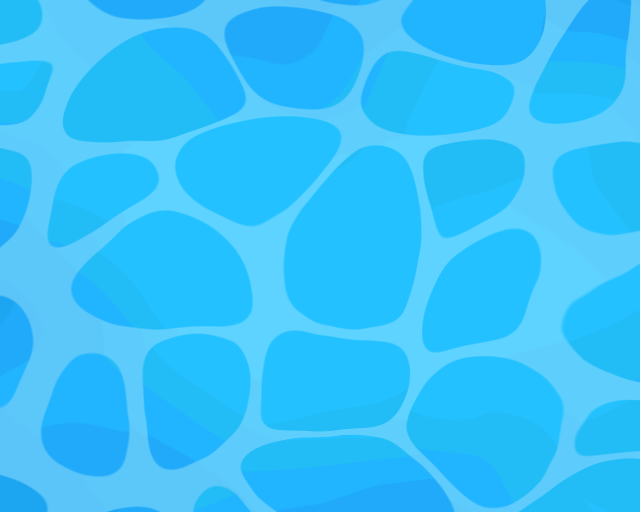
Write a Shadertoy shader that draws this texture.

```glsl
// Flat, stylised water: rounded pools separated by a pale web of caustic light.
// A warped, weighted Voronoi diagram with smooth-min borders forms the pools;
// a broad light field, cut into flat steps, tints both pools and web.

#define POOL_SCALE  vec2(3.5, 4.4)  // pools per canvas height, along and across
#define TILT        0.22            // rotation of the layout, radians
#define JITTER      0.84            // scatter of the pool centres
#define SIZE_SPREAD 0.26            // difference between large and small pools
#define ROUNDING    10.0            // lower values give rounder corners
#define WEB_WIDTH   0.052           // mean half width of the web
#define WEB_VARY    0.050           // change of that width over the canvas
#define WARP        0.075           // bend of the pool outlines
#define LIGHT_VARY  0.75            // strength of the light noise
#define POOL_SHADE  0.34            // light gradient inside each pool

const int STEPS = 5;
const vec3 POOL[STEPS] = vec3[STEPS](
    vec3(0.110, 0.647, 0.941), vec3(0.125, 0.668, 0.975),
    vec3(0.130, 0.704, 1.000), vec3(0.135, 0.740, 0.965),
    vec3(0.138, 0.757, 1.000));
const vec3 WEB_DIM   = vec3(0.358, 0.768, 0.975);
const vec3 WEB_LIGHT = vec3(0.372, 0.828, 1.000);

// Integer hash of a lattice point, two values in 0..1
vec2 hash2(vec2 cell) {
    uvec2 v = uvec2(ivec2(cell) + 4096);
    v = v * 1664525u + 1013904223u;
    v.x += v.y * 1664525u;
    v.y += v.x * 1664525u;
    v ^= v >> 16u;
    v.x += v.y * 1664525u;
    v.y += v.x * 1664525u;
    v ^= v >> 16u;
    return vec2(v & 65535u) / 65535.0;
}

// Two channels of smooth value noise, -1..1
vec2 noise2(vec2 p) {
    vec2 i = floor(p), f = p - i;
    f = f * f * f * (f * (f * 6.0 - 15.0) + 10.0);
    vec2 low  = mix(hash2(i), hash2(i + vec2(1, 0)), f.x);
    vec2 high = mix(hash2(i + vec2(0, 1)), hash2(i + vec2(1, 1)), f.x);
    return mix(low, high, f.y) * 2.0 - 1.0;
}

vec2 poolCentre(vec2 cell) {
    return cell + 0.5 + JITTER * (hash2(cell) - 0.5);
}

float poolWeight(vec2 cell) {
    return SIZE_SPREAD * hash2(cell + 61.0).x;
}

// Rounded distance to the pool border; also returns the pool and its centre
float poolBorder(vec2 q, out vec2 pool, out vec2 centre) {
    vec2 home = floor(q);
    float nearest = 1e3;
    for (int y = -2; y <= 2; y++)
    for (int x = -2; x <= 2; x++) {
        vec2 cell = home + vec2(x, y);
        vec2 c = poolCentre(cell);
        float power = dot(c - q, c - q) - poolWeight(cell);
        if (power < nearest) { nearest = power; pool = cell; centre = c; }
    }
    // Soft minimum over the borders with all neighbours
    float sum = 1e-6;
    for (int y = -2; y <= 2; y++)
    for (int x = -2; x <= 2; x++) {
        if (x == 0 && y == 0) continue;
        vec2 cell = pool + vec2(x, y);
        vec2 c = poolCentre(cell);
        float power = dot(c - q, c - q) - poolWeight(cell);
        float border = (power - nearest) / (2.0 * max(length(c - centre), 0.05));
        sum += exp(-ROUNDING * border);
    }
    return -log(sum) / ROUNDING;
}

// Antialiased step at a level of a field
float level(float field, float at, float blur) {
    return smoothstep(-blur, blur, field - at);
}

void mainImage(out vec4 fragColor, in vec2 fragCoord) {
    vec2 p = fragCoord / iResolution.y;
    float pixel = 1.0 / iResolution.y;

    // Pools, with bent and slightly hand-cut outlines
    vec2 bent = p + WARP * noise2(p * 3.1 + 7.0) + 0.0025 * noise2(p * 19.0);
    float c = cos(TILT), s = sin(TILT);
    vec2 q = mat2(c, -s, s, c) * bent * POOL_SCALE + 11.0;
    vec2 pool, centre;
    float border = poolBorder(q, pool, centre);
    float width = WEB_WIDTH + WEB_VARY * noise2(p * 2.3 + 31.0).x;
    float inPool = level(border, width, 4.0 * pixel);

    // Broad light falling in a diagonal band, bent by noise
    float band = abs(dot(p, vec2(0.588, 0.809)) - 0.69);
    float light = 0.88 - band + LIGHT_VARY * 0.6 * noise2(p * 1.9 + 3.0).x
                + LIGHT_VARY * 0.12 * noise2(p * 5.0 + 17.0).y;

    // Each pool adds its own tilt and offset to the light
    vec2 tone = hash2(pool + 23.0);
    float angle = 6.2832 * tone.x;
    float shade = light + POOL_SHADE * dot(q - centre, vec2(cos(angle), sin(angle)))
                + 0.3 * (tone.y - 0.5);

    // Flat colour steps
    vec3 water = POOL[0];
    float webStep = 0.0;
    for (int i = 1; i < STEPS; i++) {
        float at = float(i) / float(STEPS);
        water = mix(water, POOL[i], level(shade, at, 2.0 * pixel));
        webStep += level(light, at + 0.06, 4.0 * pixel) / float(STEPS - 1);
    }
    vec3 web = mix(WEB_DIM, WEB_LIGHT, webStep);
    fragColor = vec4(mix(web, water, inPool), 1.0);
}
```
